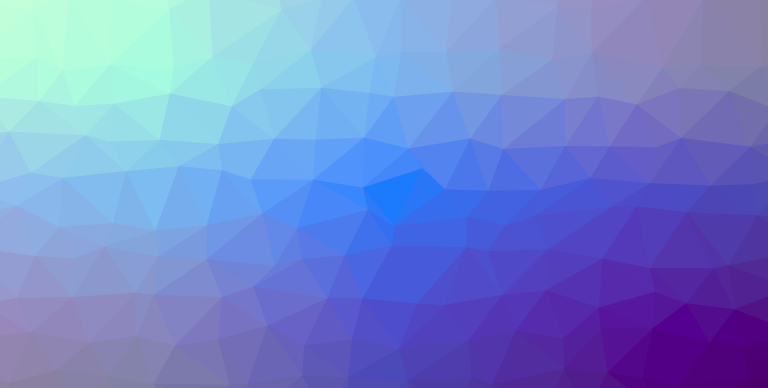
A Shadertoy shader for this background:

```glsl
// Low-poly gradient: a jittered lattice of flat triangles, mint to blue to indigo.
// Each quad is cut along its shorter diagonal. A triangle blends two palette
// samples, one across and one down, in a perceptual cube-root space.

const vec2 CELLS = vec2(16.0, 9.8);      // lattice cells across and down
const vec2 JITTER = vec2(0.72, 0.64);    // vertex scatter, in cells
const float TOP_LIFT = 0.55;             // pushes the first row above the canvas
const vec4 STOPS = vec4(0.2, 0.5, 0.83, 1.0);
const vec3 MINT = vec3(0.77, 1.0, 0.85);
const vec3 AQUA = vec3(0.64, 0.985, 0.875);
const vec3 AZURE = vec3(0.08, 0.49, 1.0);
const vec3 INDIGO = vec3(0.34, 0.0, 0.60);
const vec3 PLUM = vec3(0.29, 0.0, 0.42);
const mat3 RGB_TO_XYZ = mat3(0.412, 0.213, 0.019,
                             0.358, 0.715, 0.119,
                             0.180, 0.072, 0.950);

vec2 hash22(vec2 p) {
    vec3 q = fract(vec3(p.xyx) * vec3(0.1031, 0.1030, 0.0973));
    q += dot(q, q.yzx + 33.33);
    return fract((q.xx + q.yz) * q.zy);
}

// Perceptual space: cube root of XYZ
vec3 toPerceptual(vec3 rgb) {
    return pow(RGB_TO_XYZ * pow(rgb, vec3(2.2)), vec3(1.0 / 3.0));
}

vec3 toRgb(vec3 q) {
    return pow(max(inverse(RGB_TO_XYZ) * (q * q * q), 0.0), vec3(1.0 / 2.2));
}

float ramp(float from, float to, float t) {
    return clamp((t - from) / (to - from), 0.0, 1.0);
}

vec3 palette(float t) {
    vec3 c = mix(toPerceptual(MINT), toPerceptual(AQUA), ramp(0.0, STOPS.x, t));
    c = mix(c, toPerceptual(AZURE), ramp(STOPS.x, STOPS.y, t));
    c = mix(c, toPerceptual(INDIGO), ramp(STOPS.y, STOPS.z, t));
    return mix(c, toPerceptual(PLUM), ramp(STOPS.z, STOPS.w, t));
}

// Lattice vertex in canvas units, y measured down from the top
vec2 vertexAt(vec2 id) {
    vec2 v = id + 0.5 + JITTER * (hash22(id + 17.0) - 0.5);
    if (id.y < 0.5) v.y -= TOP_LIFT;
    return v / CELLS;
}

// Signed distance to an edge line, positive on the inner side
float edgeDistance(vec2 p, vec2 a, vec2 b) {
    vec2 e = b - a, r = p - a;
    return (e.x * r.y - e.y * r.x) / length(e);
}

// Adds one flat triangle: colour in rgb, coverage in a
void addTriangle(inout vec4 sum, vec2 p, vec2 a, vec2 b, vec2 c, vec2 scale, float pixel) {
    float d = min(edgeDistance(p, a * scale, b * scale),
              min(edgeDistance(p, b * scale, c * scale),
                  edgeDistance(p, c * scale, a * scale)));
    float cover = clamp(0.5 + d / pixel, 0.0, 1.0);
    if (cover <= 0.0) return;
    vec2 centre = (a + b + c) / 3.0;
    vec3 tone = toRgb(0.5 * (palette(centre.x) + palette(centre.y)));
    sum += vec4(tone, 1.0) * cover;
}

void mainImage(out vec4 fragColor, in vec2 fragCoord) {
    vec2 uv = fragCoord / iResolution.xy;
    uv.y = 1.0 - uv.y;
    vec2 scale = vec2(iResolution.x / iResolution.y, 1.0);
    vec2 p = uv * scale;
    float pixel = 1.0 / iResolution.y;
    vec2 cell = floor(uv * CELLS - 0.5);

    // Gather the triangles of the nearby quads
    vec4 sum = vec4(0.0);
    for (int j = -1; j <= 1; j++) {
        for (int i = -1; i <= 1; i++) {
            vec2 id = cell + vec2(i, j);
            vec2 a = vertexAt(id);
            vec2 b = vertexAt(id + vec2(1.0, 0.0));
            vec2 c = vertexAt(id + vec2(1.0, 1.0));
            vec2 d = vertexAt(id + vec2(0.0, 1.0));
            if (length((c - a) * scale) < length((d - b) * scale)) {
                addTriangle(sum, p, a, b, c, scale, pixel);
                addTriangle(sum, p, a, c, d, scale, pixel);
            } else {
                addTriangle(sum, p, a, b, d, scale, pixel);
                addTriangle(sum, p, b, c, d, scale, pixel);
            }
        }
    }
    fragColor = vec4(sum.rgb / max(sum.a, 0.001), 1.0);
}
```
